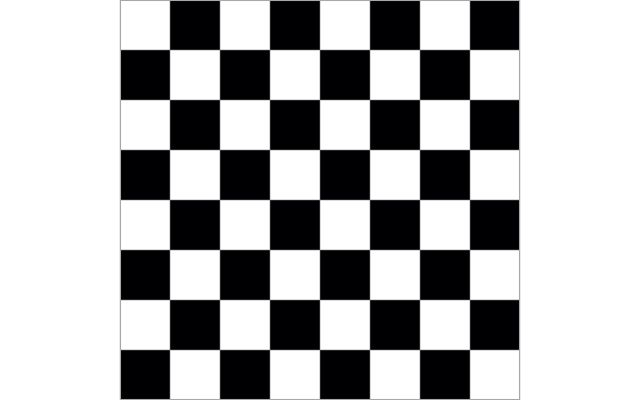
Write a WebGL 1 fragment shader that draws this pattern.

```glsl
precision highp float;
// Black and white checkerboard, eight by eight, in a thin grey frame on white.

uniform vec2 u_resolution;

// Lengths are fractions of the canvas height.
const float CELLS = 8.0;
const float BOARD_SIZE = 1.0;
const float EDGE_SOFTNESS = 0.0024;
const float FRAME_WIDTH = 0.0032;
const float FRAME_INSET = 0.001;
const vec3 WHITE = vec3(1.0);
const vec3 BLACK = vec3(0.0, 0.0, 0.008);
const vec3 FRAME_GREY = vec3(0.66);

// Alternating +1 and -1 bands, one per cell, starting with +1 at zero.
vec2 softSquareWave(vec2 cell, float softness) {
  vec2 edgeDistance = 0.5 - 2.0 * abs(fract(cell * 0.5 + 0.25) - 0.5);
  return 2.0 * smoothstep(-softness, softness, edgeDistance) - 1.0;
}

// Signed distance to a centred square, negative inside.
float squareDistance(vec2 p, float halfSize) {
  vec2 d = abs(p) - halfSize;
  return length(max(d, 0.0)) + min(max(d.x, d.y), 0.0);
}

// Share of a pixel covered by a shape at the given signed distance.
float coverage(float signedDistance, float pixel) {
  return clamp(0.5 - signedDistance / pixel, 0.0, 1.0);
}

void main() {
  float pixel = 1.0 / u_resolution.y;
  vec2 p = (gl_FragCoord.xy - 0.5 * u_resolution) * pixel;
  float boardDistance = squareDistance(p, 0.5 * BOARD_SIZE);

  // Checks: the product of two waves flips at every cell edge.
  float cellsPerUnit = CELLS / BOARD_SIZE;
  vec2 cell = (p + 0.5 * BOARD_SIZE) * cellsPerUnit;
  float softness = max(EDGE_SOFTNESS, 0.7 * pixel) * cellsPerUnit;
  vec2 wave = softSquareWave(cell, softness);
  float dark = 0.5 + 0.5 * wave.x * wave.y;
  vec3 color = mix(WHITE, BLACK, dark * coverage(boardDistance, pixel));

  // Frame along the rim of the board.
  float frameDistance = abs(boardDistance + FRAME_INSET) - 0.5 * FRAME_WIDTH;
  color = mix(color, FRAME_GREY, coverage(frameDistance, pixel));

  gl_FragColor = vec4(color, 1.0);
}
```
